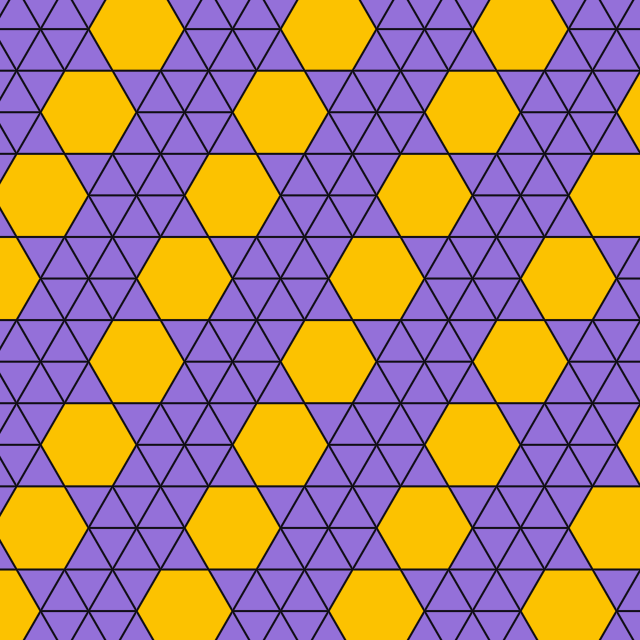
Give the GLSL for this pattern, as a Shadertoy shader.

```glsl
const float EDGE = 0.075;                    // triangle side, in canvas heights
const float LINE_WIDTH = 0.0032;
const vec2 ORIGIN = vec2(0.5134, 0.4349);    // centre of one hexagon
const float HEX_SPACING = 4.0;               // hexagon period along a row, in sides
const vec3 PURPLE = vec3(0.58, 0.44, 0.85);
const vec3 GOLD = vec3(0.99, 0.76, 0.0);
const vec3 INK = vec3(0.06, 0.05, 0.08);

const float ROW = 0.8660254;                 // height of a unit triangle

// Distance to the nearest line of a unit triangular grid
float triangleGrid(vec2 p) {
    vec3 across = vec3(p.y, ROW * p.x + 0.5 * p.y, ROW * p.x - 0.5 * p.y);
    vec3 d = abs(fract(across / ROW + 0.5) - 0.5) * ROW;
    return min(d.x, min(d.y, d.z));
}

// Signed distance to a unit hexagon with flat top and bottom
float hexagon(vec2 p) {
    p = abs(p);
    return max(p.y, ROW * p.x + 0.5 * p.y) - ROW;
}

// Hexagon rows, each shifted by one side from the row below
float hexagonRows(vec2 p) {
    float row = floor(p.y / (2.0 * ROW) + 0.5);
    p -= row * vec2(1.0, 2.0 * ROW);
    p.x = mod(p.x + 0.5 * HEX_SPACING, HEX_SPACING) - 0.5 * HEX_SPACING;
    return hexagon(p);
}

void mainImage(out vec4 fragColor, in vec2 fragCoord) {
    float pixel = 1.0 / iResolution.y;
    vec2 p = (fragCoord * pixel - ORIGIN) / EDGE;

    // Hexagons hide the grid lines inside them
    float hex = hexagonRows(p);
    float lineDist = (hex < 0.0 ? -hex : triangleGrid(p)) * EDGE;

    // Fill, then antialiased ink
    vec3 color = hex < 0.0 ? GOLD : PURPLE;
    float ink = 1.0 - smoothstep(-0.7 * pixel, 0.7 * pixel, lineDist - 0.5 * LINE_WIDTH);
    fragColor = vec4(mix(color, INK, ink), 1.0);
}
```
